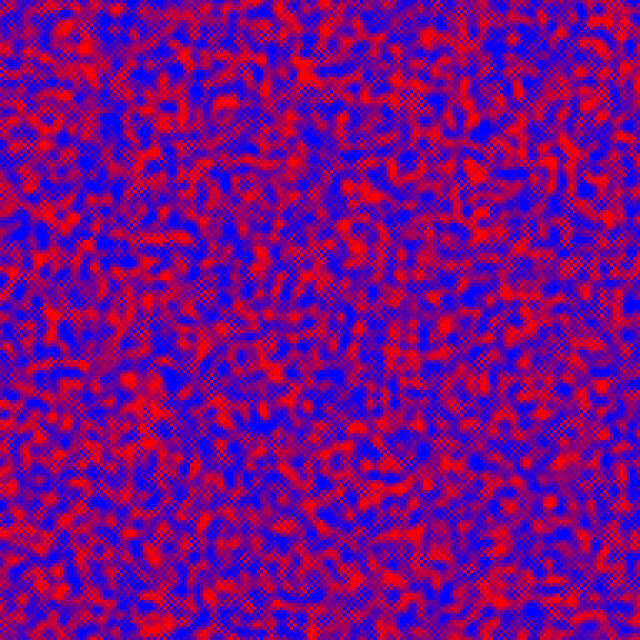
A three.js fragment shader for this texture:

```glsl
// Draws a grid of small square cells in red and blue blobs with checkered patches.
#define CELLS 192.0         // cells across the canvas
#define REACH 3             // filter radius, in cells
#define BLOB_SPREAD 3.5     // squared falloff of the filter
#define BLOB_CUT 0.1        // removes the broadest swells
#define BLOB_GAIN 0.44      // contrast of the smooth blobs
#define CHECKER_GAIN 0.23   // contrast of the checkered patches
#define RED_LEVEL 0.475     // mean share of red
#define EDGE 0.12           // half width of cell borders, in cells
#define BLUE vec3(0.0, 0.0, 1.0)
#define RED vec3(1.0, 0.0, 0.0)

varying vec2 vUv;

// Random value from -0.5 to 0.5 for each cell
float cellHash(vec2 cell) {
  vec3 p = fract(vec3(cell.xyx) * 0.1031);
  p += dot(p, p.yzx + 33.33);
  return fract((p.x + p.y) * p.z) - 0.5;
}

// Share of red in a cell: random cells filtered into blobs and checkers
float redShare(vec2 cell) {
  float blob = 0.0;
  float checker = 0.0;
  for (int j = -REACH; j <= REACH; j++) {
    for (int i = -REACH; i <= REACH; i++) {
      vec2 offset = vec2(float(i), float(j));
      float grain = cellHash(cell + offset + 17.0);
      float weight = exp(-dot(offset, offset) / BLOB_SPREAD);
      float parity = 1.0 - 2.0 * mod(offset.x + offset.y, 2.0);
      blob += grain * (weight - BLOB_CUT);
      checker += grain * weight * parity;
    }
  }
  return clamp(RED_LEVEL + BLOB_GAIN * blob + CHECKER_GAIN * checker, 0.0, 1.0);
}

void main() {
  // Four nearest cells, joined by narrow soft borders
  vec2 p = vUv * CELLS - 0.5;
  vec2 cell = floor(p);
  vec2 blend = smoothstep(0.5 - EDGE, 0.5 + EDGE, p - cell);
  float lower = mix(redShare(cell), redShare(cell + vec2(1.0, 0.0)), blend.x);
  float upper = mix(redShare(cell + vec2(0.0, 1.0)), redShare(cell + 1.0), blend.x);

  gl_FragColor = vec4(mix(BLUE, RED, mix(lower, upper, blend.y)), 1.0);
}
```
